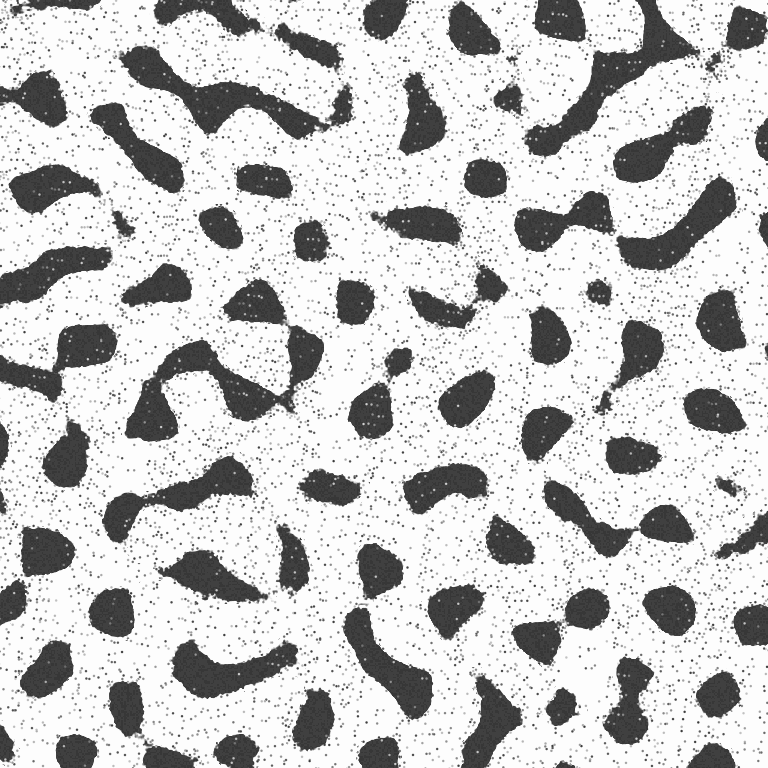
Write a WebGL 1 fragment shader that draws this pattern.

```glsl
precision highp float;
// Charcoal blobs and short worms on white paper, peppered with fine dust.
// Blobs are the peaks of a sum of random plane waves cut at a threshold;
// value noise frays their rims and a fine jittered grid scatters the specks.

uniform vec2 u_resolution;

const float PI = 3.14159265;
const int WAVES = 48;
const float SHORTEST_WAVE = 0.075;
const float LONGEST_WAVE = 0.125;
const float THRESHOLD = 0.674;   // keeps the upper quarter of the field
const float GRAINS = 512.0;      // dust cells across the canvas

const vec3 PAPER = vec3(0.992);
const vec3 INK = vec3(0.25);
const vec3 DEEP_INK = vec3(0.215);

float hash(vec2 p) {
  return fract(sin(dot(p, vec2(12.9898, 78.233))) * 43758.5453);
}

float valueNoise(vec2 p) {
  vec2 cell = floor(p);
  vec2 t = fract(p);
  t = t * t * (3.0 - 2.0 * t);
  float low = mix(hash(cell), hash(cell + vec2(1.0, 0.0)), t.x);
  float high = mix(hash(cell + vec2(0.0, 1.0)), hash(cell + vec2(1.0)), t.x);
  return mix(low, high, t.y);
}

// Random field of unit variance, its waves leaning towards the diagonals.
float waveField(vec2 p, float seed) {
  float sum = 0.0;
  for (int i = 0; i < WAVES; i++) {
    float n = float(i);
    float angle = PI * (n + hash(vec2(n, seed))) / float(WAVES);
    angle += 0.08 * sin(4.0 * angle);
    float wavelength = mix(SHORTEST_WAVE, LONGEST_WAVE, hash(vec2(n, seed + 1.0)));
    float phase = 2.0 * PI * hash(vec2(n, seed + 2.0));
    vec2 direction = vec2(cos(angle), sin(angle));
    sum += cos(2.0 * PI * dot(p, direction) / wavelength + phase);
  }
  return sum * sqrt(2.0 / float(WAVES));
}

// Coverage by small soft dots; density is the chance of a dot per grid cell.
float specks(vec2 p, float density, float seed) {
  vec2 cell = floor(p);
  float cover = 0.0;
  for (int y = -1; y <= 1; y++) {
    for (int x = -1; x <= 1; x++) {
      vec2 id = cell + vec2(float(x), float(y));
      float present = step(hash(id + seed), density);
      vec2 jitter = vec2(hash(id + seed + 17.3), hash(id + seed + 41.7));
      float strength = mix(0.3, 1.0, hash(id + seed + 73.1));
      float d = length(p - id - mix(vec2(0.3), vec2(0.7), jitter));
      cover = max(cover, present * strength * (1.0 - smoothstep(0.3, 1.25, d)));
    }
  }
  return cover;
}

void main() {
  vec2 uv = gl_FragCoord.xy / u_resolution.y;
  vec2 grain = uv * GRAINS;

  // Blob height above the cut, with coarse and fine fraying of the rim
  float height = waveField(uv, 5.0) - THRESHOLD;
  float fray = 0.34 * (valueNoise(uv * 90.0) - 0.5)
             + 0.26 * (valueNoise(uv * 300.0 + 31.0) - 0.5);
  float blob = smoothstep(-0.07, 0.07, height + fray);

  // Dust on the paper, denser close to the blobs
  float halo = smoothstep(-0.6, 0.0, height);
  float dust = specks(grain, mix(0.025, 0.065, halo), 3.0);
  vec3 ground = mix(PAPER, DEEP_INK, dust);

  // Two close ink tones and rare pale pinholes
  vec3 body = mix(DEEP_INK, INK, step(0.36, hash(floor(grain) + 91.0)));
  body = mix(body, PAPER, 0.8 * specks(grain, 0.003, 57.0));

  gl_FragColor = vec4(mix(ground, body, blob), 1.0);
}
```
